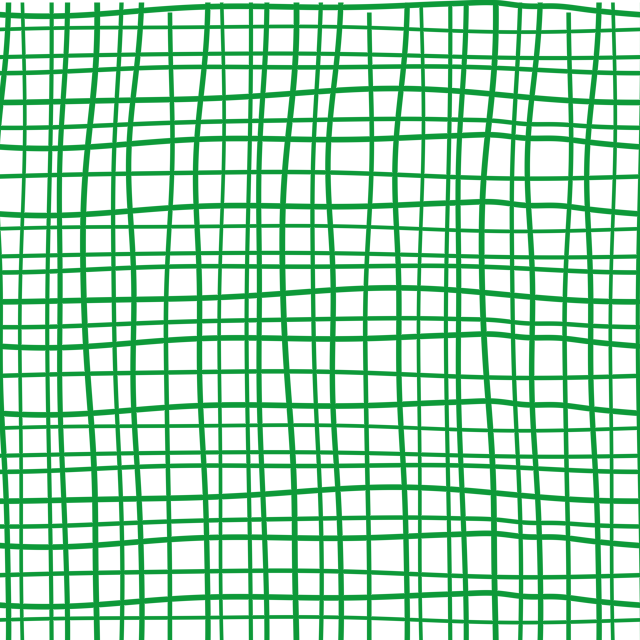
This pattern is drawn by a Shadertoy shader. Its source:

```glsl
// Hand-drawn green lattice: wavy threads of mixed width crossing on white.

const float TAU = 6.2831853;
const float SPAN = 768.0;      // canvas height in drawing units
const float PERIOD = 239.2;    // spacing between groups of threads
const float LAST_SHIFT = 9.0;  // the cut-off fourth group sits closer
const int THREADS = 8;
const int GROUPS = 4;

const vec3 PAPER = vec3(1.0);
const vec3 INK = vec3(0.05, 0.60, 0.22);

// Per thread: position in group, width, ripple strength
const vec3 ROWS[8] = vec3[8](
    vec3(10.3, 6.8, 2.0), vec3(34.5, 4.5, 0.0),
    vec3(66.7, 5.0, 0.0), vec3(82.6, 5.5, 0.0),
    vec3(116.0, 6.8, 0.0), vec3(147.4, 5.4, 1.3),
    vec3(169.0, 6.8, 1.8), vec3(210.0, 5.4, 0.0));
const vec3 COLUMNS[8] = vec3[8](
    vec3(3.2, 6.5, 1.2), vec3(26.3, 4.4, 0.0),
    vec3(59.5, 5.0, 0.0), vec3(75.1, 6.2, 0.5),
    vec3(108.8, 7.0, 0.8), vec3(140.9, 5.2, 0.3),
    vec3(162.6, 6.5, 1.2), vec3(202.9, 5.5, -0.5));

// Sway per thread: cos and sin of the first wave, cos and sin of the second
const vec4 ROW_SWAY[8] = vec4[8](
    vec4(4.4, 3.7, 2.9, 2.3), vec4(1.7, -2.5, -0.9, -0.6),
    vec4(2.0, -1.8, -0.2, -0.3), vec4(3.5, 0.1, 1.7, -0.2),
    vec4(6.6, 4.1, 0.4, -2.2), vec4(4.8, 1.6, 1.2, -0.2),
    vec4(4.4, 3.7, 2.9, 2.3), vec4(2.5, -2.8, -0.7, -0.4));
const vec4 COLUMN_SWAY[8] = vec4[8](
    vec4(5.0, -4.1, 2.1, -0.5), vec4(1.5, 1.9, -1.0, 0.6),
    vec4(2.6, 0.4, -0.2, 0.1), vec4(4.6, -1.3, 1.4, -0.4),
    vec4(7.5, -4.0, 0.2, 1.7), vec4(4.5, -3.5, 0.5, -0.4),
    vec4(4.7, -4.4, 2.6, -1.4), vec4(2.4, 2.0, -1.4, -0.1));

// Two layered sines along a thread, t in 0..1
float sway(float t, vec4 amount) {
    float a = TAU * t;
    return dot(amount, vec4(cos(a), sin(a), cos(2.0 * a), sin(2.0 * a)));
}

// Short local wobble centred on one place along a thread
float localRipple(float t, float centre) {
    float d = t - centre;
    return cos(44.0 * d) * exp(-196.0 * d * d);
}

// Distance to the nearest copy of a thread across all groups
float groupDistance(float across, float base) {
    float nearest = SPAN;
    for (int g = 0; g < GROUPS; g++) {
        float shift = g == GROUPS - 1 ? LAST_SHIFT : 0.0;
        float centre = base + PERIOD * float(g) - shift;
        nearest = min(nearest, abs(across - centre));
    }
    return nearest;
}

// Smooth coverage of one thread and its copies
float thread(float across, float bend, vec3 shape, float pixel) {
    float edge = groupDistance(across - bend, shape.x) - 0.5 * shape.y;
    return 1.0 - smoothstep(-0.75 * pixel, 0.75 * pixel, edge);
}

void mainImage(out vec4 fragColor, in vec2 fragCoord) {
    float pixel = SPAN / iResolution.y;
    vec2 p = vec2(fragCoord.x, iResolution.y - fragCoord.y) * pixel;
    vec2 t = p / SPAN;

    float rowRipple = localRipple(t.x, 0.822);
    float columnRipple = sin(3.0 * TAU * t.y);
    float ink = 0.0;

    for (int i = 0; i < THREADS; i++) {
        // Horizontal thread
        float bendY = sway(t.x, ROW_SWAY[i]) + ROWS[i].z * rowRipple;
        ink = max(ink, thread(p.y, bendY, ROWS[i], pixel));

        // Vertical thread, starting just below the top edge
        float bendX = sway(t.y, COLUMN_SWAY[i]) + COLUMNS[i].z * columnRipple;
        float top = i == THREADS - 1 ? 15.0 : 3.0;
        float started = smoothstep(top - pixel, top + pixel, p.y);
        ink = max(ink, started * thread(p.x, bendX, COLUMNS[i], pixel));
    }

    fragColor = vec4(mix(PAPER, INK, ink), 1.0);
}
```
